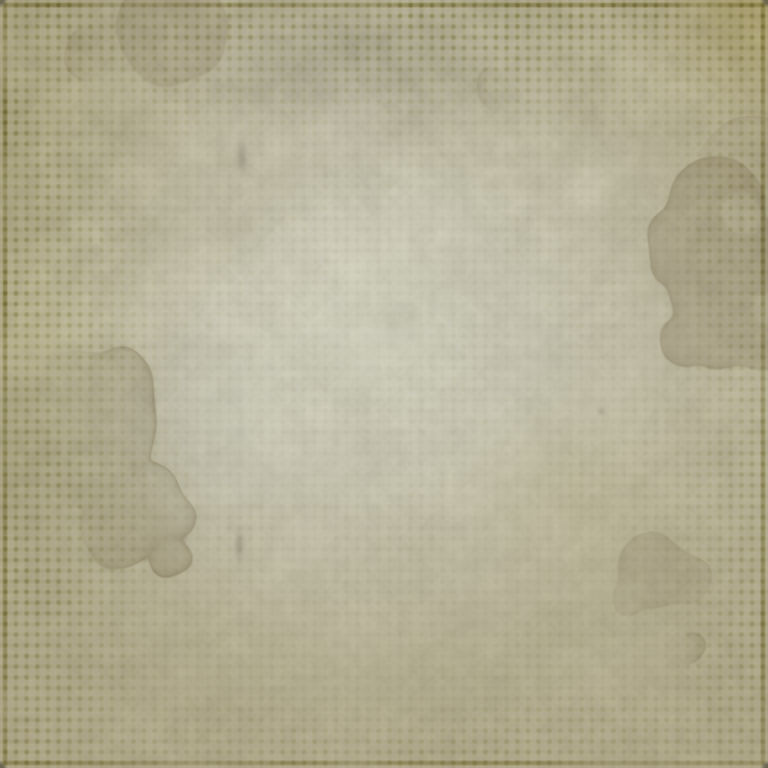
This texture is drawn by a WebGL 1 fragment shader. Its source:

```glsl
precision highp float;
uniform vec2 u_resolution;

float hash(vec2 p) {
  vec3 q = fract(vec3(p.xyx) * 0.1031);
  q += dot(q, q.yzx + 33.33);
  return fract((q.x + q.y) * q.z);
}

float noise(vec2 p) {
  vec2 i = floor(p);
  vec2 f = fract(p);
  f = f * f * (3.0 - 2.0 * f);
  float low = mix(hash(i), hash(i + vec2(1.0, 0.0)), f.x);
  float high = mix(hash(i + vec2(0.0, 1.0)), hash(i + 1.0), f.x);
  return mix(low, high, f.y);
}

float fbm(vec2 p) {
  float sum = 0.0;
  float amp = 0.5;
  for (int i = 0; i < 5; i++) {
    sum += amp * noise(p);
    p = mat2(1.6, 1.2, -1.2, 1.6) * p + 7.3;
    amp *= 0.5;
  }
  return sum;
}

float glow(vec2 p, vec2 center, vec2 size) {
  vec2 q = (p - center) / size;
  return exp(-dot(q, q));
}

float fallOff(float lo, float hi, float x) {
  return 1.0 - smoothstep(lo, hi, x);
}

float circle(vec2 p, float x, float y, float r) {
  return length(p - vec2(x, y)) - r;
}

// Smooth union
float merge(float a, float b) {
  float h = max(0.012 - abs(a - b), 0.0) / 0.012;
  return min(a, b) - h * h * 0.003;
}

// Dried liquid: faint body with a darker rim just inside the boundary
vec3 stain(vec3 color, float d, float body, float rim, float px) {
  float inside = fallOff(-0.002 - px, 0.001 + px, d);
  float edge = exp(-abs(d + 0.002) * 260.0);
  return color * (1.0 - inside * (body + rim * edge) * vec3(0.85, 1.0, 1.25));
}

float leftBlot(vec2 p) {
  float d = merge(circle(p, 0.155, 0.495, 0.05), circle(p, 0.10, 0.44, 0.104));
  d = merge(d, circle(p, 0.18, 0.34, 0.06));
  d = merge(d, circle(p, 0.225, 0.328, 0.028));
  d = merge(d, circle(p, 0.222, 0.277, 0.027));
  return merge(d, circle(p, 0.155, 0.31, 0.05));
}

float rightBlot(vec2 p) {
  float d = merge(circle(p, 0.93, 0.735, 0.062), circle(p, 0.90, 0.675, 0.06));
  d = merge(d, circle(p, 0.965, 0.67, 0.055));
  d = merge(d, circle(p, 0.935, 0.61, 0.062));
  d = merge(d, circle(p, 0.892, 0.56, 0.037));
  d = merge(d, circle(p, 0.945, 0.584, 0.067));
  return merge(d, circle(p, 0.99, 0.575, 0.058));
}

float lowerBlot(vec2 p) {
  float d = merge(circle(p, 0.853, 0.258, 0.048), circle(p, 0.817, 0.222, 0.021));
  return merge(d, circle(p, 0.892, 0.245, 0.031));
}

// Broad light, then mottled clouds and woven fibres
vec3 paper(vec2 p) {
  float light = glow(p, vec2(0.52, 0.56), vec2(0.40, 0.36));
  vec3 c = mix(vec3(0.672, 0.642, 0.525), vec3(0.795, 0.792, 0.725), light);
  float upper = smoothstep(0.2, 0.8, p.y);
  c += (fbm(p * 5.0 + 3.0) - 0.48) * vec3(0.05, 0.05, 0.06) * (0.6 + upper);
  c += (fbm(p * 17.0 + 11.0) - 0.48) * 0.085 * (0.4 + 0.6 * upper);
  c += glow(p, vec2(0.27, 0.44), vec2(0.10, 0.14)) * vec3(0.02, 0.028, 0.045);
  c += glow(p, vec2(0.84, 0.93), vec2(0.10, 0.08)) * vec3(0.045, 0.045, 0.05);
  c -= glow(p, vec2(0.42, 0.91), vec2(0.18, 0.08)) * vec3(0.03, 0.025, 0.01);
  c -= glow(p, vec2(0.0, 0.7), vec2(0.12, 0.45)) * vec3(0.025, 0.025, 0.045);
  c -= glow(p, vec2(1.0, 1.0), vec2(0.12, 0.12)) * vec3(0.03, 0.04, 0.11);
  c -= glow(p, vec2(0.73, 0.36), vec2(0.12, 0.10)) * vec3(0.0, 0.004, 0.018);
  c += glow(p, vec2(0.05, 0.57), vec2(0.07, 0.05)) * vec3(0.04, 0.04, 0.03);
  float fibres = noise(p * vec2(150.0, 7.0)) + noise(p * vec2(7.0, 150.0) + 30.0) - 1.0;
  return c + fibres * 0.008 + (fbm(p * 80.0) - 0.48) * 0.05;
}

void main() {
  vec2 p = gl_FragCoord.xy / u_resolution;
  float px = 0.5 / min(u_resolution.x, u_resolution.y);
  vec3 color = paper(p);

  // Stains with wandering outlines, most of them dried away on one side
  vec2 w = p + 0.012 * (vec2(noise(p * 24.0), noise(p * 24.0 + 40.0)) - 0.5);
  float patchy = smoothstep(0.25, 0.65, fbm(p * 14.0 + 5.0));
  float fade = smoothstep(0.05, 0.2, p.x);
  color = stain(color, leftBlot(w), fade * (0.05 + 0.04 * patchy), 0.10 * fade, px);
  float hole = fallOff(-0.008, 0.003, min(circle(w, 0.963, 0.718, 0.028), circle(w, 1.0, 0.597, 0.026)));
  color = stain(color, rightBlot(w), 0.095 * (1.0 - 0.7 * hole), 0.06 * fallOff(0.90, 1.0, p.x), px);
  color = stain(color, circle(w, 0.97, 0.785, 0.062), 0.02, 0.05 * smoothstep(0.79, 0.83, p.y), px);
  color = stain(color, lowerBlot(w), 0.02 + 0.04 * patchy, 0.025, px);
  fade = smoothstep(0.885, 0.91, p.x);
  color = stain(color, circle(w, 0.898, 0.158, 0.021), 0.05 * fade, 0.06 * fade, px);
  color = stain(color, circle(w, 0.223, 0.963, 0.074), 0.06, 0.02, px);
  fade = fallOff(0.09, 0.13, p.x);
  color = stain(color, circle(w, 0.118, 0.93, 0.036), 0.03 * fade, 0.04 * fade, px);
  fade = fallOff(0.625, 0.655, p.x);
  color = stain(color, circle(w, 0.65, 0.885, 0.03), 0.03 * fade, 0.04 * fade, px);

  // Printed dots joined by a faint weave, stronger toward the borders
  float border = max(fallOff(0.0, 0.24, p.x), smoothstep(0.8, 1.0, p.y));
  border = max(border, 0.6 * smoothstep(0.84, 1.0, p.x));
  border = max(border, 0.5 * fallOff(0.0, 0.12, p.y));
  float wear = 0.3 + 1.3 * fbm(p * 13.0 + 20.0);
  vec2 cell = abs(fract(p * 72.0) - 0.5);
  float mark = fallOff(0.12, 0.36, length(cell));
  mark = max(mark, 0.22 * fallOff(0.05, 0.3, min(cell.x, cell.y)));
  float ink = mark * (0.14 + 0.55 * border) * wear;
  color *= 1.0 - ink * vec3(0.22, 0.23, 0.42);

  // Small smudges and the worn outer frame
  float smudge = glow(w, vec2(0.314, 0.795), vec2(0.005, 0.018));
  smudge += glow(w, vec2(0.313, 0.287), vec2(0.005, 0.016));
  smudge += 0.8 * glow(w, vec2(0.783, 0.461), vec2(0.004, 0.005));
  color *= 1.0 - 0.12 * smudge;
  vec2 inset = min(p, 1.0 - p);
  float frame = fallOff(0.001, 0.004 + px, abs(min(inset.x, inset.y) - 0.0065));
  color *= 1.0 - frame * wear * vec3(0.13, 0.14, 0.26);
  color = mix(color, vec3(0.32, 0.31, 0.24), 0.7 * fallOff(0.003, 0.011, length(inset)));

  gl_FragColor = vec4(clamp(color, 0.0, 1.0), 1.0);
}
```
